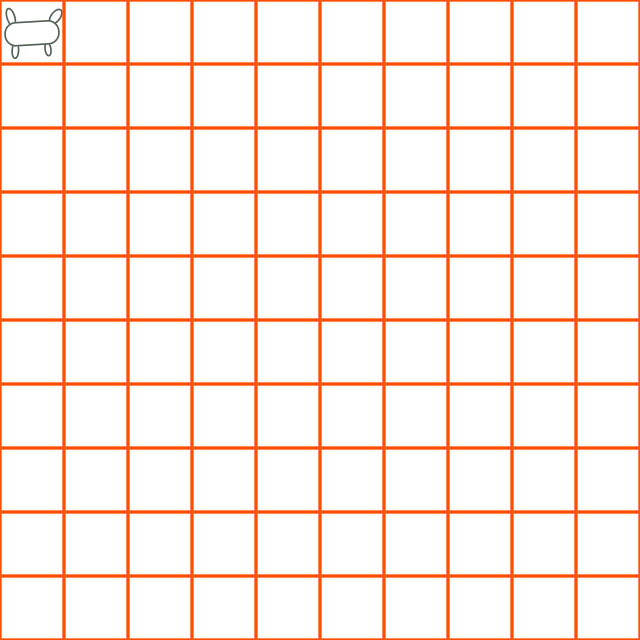
Reproduce this pattern procedurally as a WebGL 1 fragment shader.

```glsl
precision highp float;
// Orange square grid on white, with one outlined doodle body in the top left cell.

#define GRID 10.0
#define LINE_WIDTH 0.052
#define STROKE_WIDTH 0.026
#define DOODLE_CELL vec2(0.0, 9.0)
#define PAPER vec3(1.0)
#define ORANGE vec3(1.0, 0.31, 0.01)
#define INK vec3(0.32, 0.38, 0.33)

uniform vec2 u_resolution;

vec2 rotate(vec2 p, float angle) {
  float c = cos(angle), s = sin(angle);
  return vec2(c * p.x - s * p.y, s * p.x + c * p.y);
}

// Approximate signed distance to an ellipse.
float ellipse(vec2 p, vec2 radii) {
  float k0 = max(length(p / radii), 0.001);
  float k1 = max(length(p / (radii * radii)), 0.001);
  return k0 * (k0 - 1.0) / k1;
}

float roundedBox(vec2 p, vec2 halfSize, float radius) {
  vec2 q = abs(p) - halfSize + radius;
  return length(max(q, 0.0)) + min(max(q.x, q.y), 0.0) - radius;
}

float limb(vec2 p, vec2 center, vec2 radii, float lean) {
  return ellipse(rotate(p - center, -lean), radii);
}

// Distance to the doodle's strokes; limbs stop where they meet the body.
float doodle(vec2 p) {
  float body = roundedBox(rotate(p - vec2(0.5, 0.48), -0.06), vec2(0.42, 0.18), 0.17);
  float limbs = abs(limb(p, vec2(0.17, 0.73), vec2(0.06, 0.14), 0.3));
  limbs = min(limbs, abs(limb(p, vec2(0.87, 0.74), vec2(0.07, 0.13), -0.65)));
  limbs = min(limbs, abs(limb(p, vec2(0.24, 0.21), vec2(0.05, 0.12), -0.05)));
  limbs = min(limbs, abs(limb(p, vec2(0.75, 0.23), vec2(0.045, 0.10), 0.15)));
  return min(abs(body), max(limbs, -body));
}

void main() {
  vec2 p = gl_FragCoord.xy / u_resolution * GRID;
  vec2 pixel = GRID / u_resolution;
  vec2 cell = floor(p);
  vec2 local = fract(p);

  // The doodle appears in a single cell.
  float aa = max(pixel.x, pixel.y);
  float stroke = clamp(0.5 + (0.5 * STROKE_WIDTH - doodle(local)) / aa, 0.0, 1.0);
  vec2 offset = abs(cell - DOODLE_CELL);
  stroke *= 1.0 - step(0.5, max(offset.x, offset.y));
  vec3 color = mix(PAPER, INK, stroke);

  // Grid lines are centred on the cell borders, so they wrap at the canvas edges.
  vec2 border = min(local, 1.0 - local);
  vec2 lines = clamp(0.5 + (0.5 * LINE_WIDTH - border) / pixel, 0.0, 1.0);
  color = mix(color, ORANGE, max(lines.x, lines.y));

  gl_FragColor = vec4(color, 1.0);
}
```
